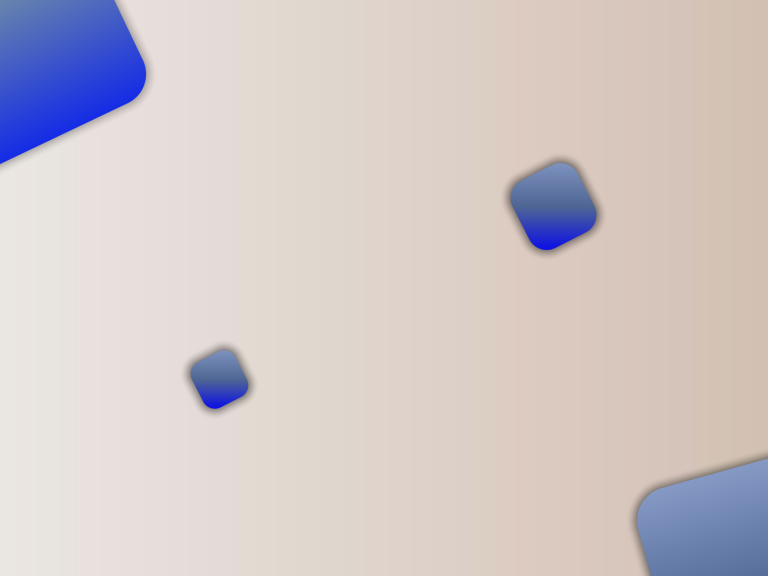
A Shadertoy shader for this background:

```glsl
// Four tilted blue rounded tiles with soft shadows on a warm beige horizontal gradient.

mat2 rotation(float a) {
    return mat2(cos(a), -sin(a), sin(a), cos(a));
}

float roundedBox(vec2 p, vec2 halfSize, float radius) {
    vec2 q = abs(p) - halfSize + radius;
    return length(max(q, 0.0)) + min(max(q.x, q.y), 0.0) - radius;
}

// Warm gradient: smooth lightness with gently stepped red and blue tints
vec3 backdrop(float x) {
    float luma = mix(0.906, 0.769, x);
    float redTint = 0.015 + 0.0125 * dot(smoothstep(vec3(0.09, 0.47, 0.645), vec3(0.115, 0.485, 0.655), vec3(x)), vec3(1.0));
    float blueTint = -0.022 - 0.0165 * dot(smoothstep(vec3(0.308, 0.605, 0.905), vec3(0.317, 0.618, 0.915), vec3(x)), vec3(1.0));
    return luma + vec3(redTint, -0.509 * redTint - 0.194 * blueTint, blueTint);
}

// Shadow and tile; the three-colour fade has its own tilt
void drawTile(inout vec3 color, vec2 p, vec2 halfSize, float radius, float tilt,
              float fadeTilt, float shadow, vec3 slate, vec3 blue) {
    float d = roundedBox(rotation(tilt) * p, halfSize, radius);
    float turn = tilt - fadeTilt;
    float reach = dot(halfSize, abs(vec2(sin(turn), cos(turn))));
    float t = clamp((rotation(fadeTilt) * p).y / reach, -1.0, 1.0);
    vec3 fill = mix(slate, t > 0.0 ? vec3(0.52, 0.60, 0.77) : blue, abs(t));

    color *= 1.0 - shadow * (1.0 - smoothstep(-0.02, 0.02, d));
    float aa = 0.75 / iResolution.y;
    color = mix(color, fill, 1.0 - smoothstep(-aa, aa, d));
}

void mainImage(out vec4 fragColor, in vec2 fragCoord) {
    vec2 p = fragCoord / iResolution.y;
    vec3 color = backdrop(fragCoord.x / iResolution.x);

    // Large tiles cut off by the canvas corners
    drawTile(color, p - vec2(-0.061, 0.963), vec2(0.25), 0.056, 0.445, 0.445, 0.5,
             vec3(0.40, 0.51, 0.68), vec3(0.08, 0.17, 0.90));
    drawTile(color, p - vec2(1.400, -0.037), vec2(0.25), 0.059, 0.2705, 0.2705, 0.75,
             vec3(0.29, 0.38, 0.56), vec3(0.0, 0.0, 0.95));

    // Small tiles share one shape and a vertical fade
    for (int i = 0; i < 2; i++) {
        float size = i == 0 ? 1.0 : 0.67;
        vec2 center = i == 0 ? vec2(0.961, 0.6415) : vec2(0.381, 0.341);
        drawTile(color, p - center, size * vec2(0.0634, 0.0655), size * 0.034, 0.471, 0.0, 0.8,
                 vec3(0.31, 0.40, 0.58), vec3(0.0, 0.0, 0.95));
    }

    fragColor = vec4(color, 1.0);
}
```
